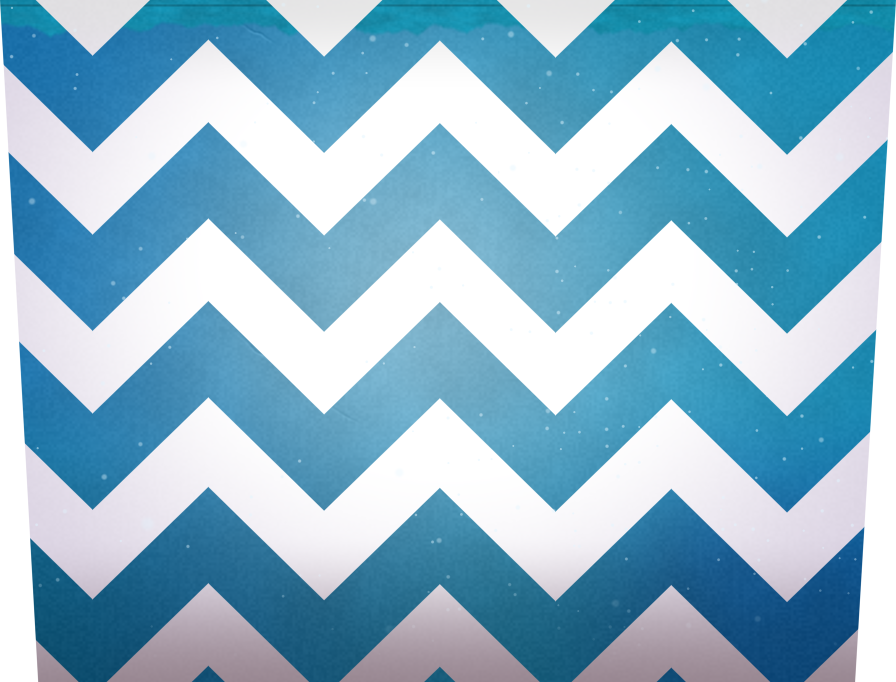
Give the GLSL for this pattern, as a Shadertoy shader.

```glsl
// Worn paper sheet printed with blue and white chevrons, tapering downwards.

float hash(vec2 p) {
    return fract(sin(dot(p, vec2(127.1, 311.7))) * 43758.5453);
}

float noise(vec2 p) {
    vec2 i = floor(p), f = fract(p);
    f = f * f * (3.0 - 2.0 * f);
    return mix(mix(hash(i), hash(i + vec2(1, 0)), f.x),
               mix(hash(i + vec2(0, 1)), hash(i + vec2(1, 1)), f.x), f.y);
}

float fbm(vec2 p) {
    float sum = 0.0, amp = 0.5;
    for (int i = 0; i < 4; i++) {
        sum += amp * noise(p);
        p = p * 2.03 + 17.0;
        amp *= 0.5;
    }
    return sum;
}

// 1 inside the white zigzag bands, 0 inside the blue ones
float chevronMask(vec2 p, float aa) {
    float zigzag = 2.0 * abs(fract((p.x - 0.3055) / 0.3394 + 0.5) - 0.5);
    zigzag = 1.0 - abs(1.0 - zigzag);
    float v = p.y - 0.058 - 0.1655 * zigzag - 0.004 * (p.x - 0.3);
    v -= clamp(v - 0.575, 0.0, 0.0102);     // third white band is a little wider
    float offset = (fract(v / 0.2623 - 0.231 + 0.5) - 0.5) * 0.2623;
    return smoothstep(-aa, aa, (0.0606 - abs(offset)) * 0.716);
}

// Soft dust dots, one per occupied grid cell
float specks(vec2 p, float cells, float density, float radius) {
    vec2 id = floor(p * cells);
    vec2 center = 0.25 + 0.5 * vec2(hash(id + 3.1), hash(id + 7.7));
    float d = length(fract(p * cells) - center) / cells;
    float size = radius * (0.5 + 0.5 * hash(id + 11.3));
    return step(hash(id), density) * smoothstep(size, size * 0.3, d);
}

// Embossed fold along a wobbling line from a to b: dark one side, light the other
float crease(vec2 p, vec2 a, vec2 b) {
    vec2 dir = normalize(b - a);
    float along = dot(p - a, dir);
    float across = dot(p - a, vec2(-dir.y, dir.x)) + 0.016 * (fbm(vec2(along * 22.0, 4.0)) - 0.47);
    float span = smoothstep(0.0, 0.03, along) * smoothstep(0.0, 0.03, length(b - a) - along);
    float strength = span * smoothstep(0.3, 0.7, noise(vec2(along * 13.0, 9.0)));
    float lit = exp(-pow((across - 0.003) / 0.0018, 2.0));
    float dark = exp(-pow(across / 0.0018, 2.0));
    return strength * (lit - dark);
}

void mainImage(out vec4 fragColor, in vec2 fragCoord) {
    // Height is one unit, y runs down from the top edge
    vec2 p = vec2(fragCoord.x, iResolution.y - fragCoord.y) / iResolution.y;
    float width = iResolution.x / iResolution.y;
    float aa = 0.7 / iResolution.y;

    // Blue ink: bluer at the left, greener at the right, faded in the middle
    vec2 fromGlow = (p - vec2(0.61, 0.43)) * vec2(0.95, 1.0);
    float glow = exp(-6.0 * dot(fromGlow, fromGlow));
    vec3 ink = mix(vec3(0.07, 0.42, 0.66), vec3(0.07, 0.52, 0.68), smoothstep(0.05, 1.0, p.x));
    ink = mix(ink, vec3(0.05, 0.43, 0.61), smoothstep(0.5, 0.75, p.y) * smoothstep(0.4, 0.0, p.x));
    ink = mix(ink, vec3(0.06, 0.38, 0.65), smoothstep(0.55, 0.85, p.y) * smoothstep(0.7, 1.1, p.x));
    ink = mix(ink, vec3(0.53, 0.73, 0.82), glow * 0.95);
    ink *= 1.0 - 0.3 * smoothstep(0.62, 1.0, p.y);
    ink *= 0.92 + 0.16 * fbm(p * 9.0);

    // Ragged teal strip along the top
    float ragged = 0.038 + 0.035 * (fbm(vec2(p.x * 28.0, 2.0)) - 0.4);
    float strip = smoothstep(ragged + 0.004, ragged - 0.004, p.y);
    ink = mix(ink, vec3(0.07, 0.56, 0.67) * (0.85 + 0.3 * fbm(p * vec2(25.0, 70.0))), strip * 0.85);
    ink *= 1.0 - 0.2 * smoothstep(0.003, 0.0, abs(p.y - 0.008));

    // Folds and paper grain show mostly in the ink
    float fold = crease(p, vec2(0.017, 0.235), vec2(0.59, 0.672))
               + crease(p, vec2(0.31, 0.01), vec2(0.43, 0.08))
               + 0.6 * crease(p, vec2(0.63, 0.71), vec2(0.95, 0.97));
    float grain = noise(p * 260.0) - 0.5;
    ink += 0.1 * fold + 0.035 * grain;

    // White paper, lilac towards the lower corners and dusky at the foot
    vec2 fromCenter = (p - vec2(0.655, 0.38)) * vec2(0.9, 1.0);
    vec3 paper = mix(vec3(1.0), vec3(0.86, 0.83, 0.89), smoothstep(0.3, 0.72, length(fromCenter)));
    paper = mix(paper, vec3(0.59, 0.52, 0.56), smoothstep(0.78, 1.03, p.y));
    paper = mix(paper, vec3(0.88), 0.8 * smoothstep(0.14, 0.0, p.y));
    paper += 0.012 * grain * smoothstep(0.3, 0.6, length(fromCenter));

    vec3 color = mix(ink, paper, chevronMask(p, aa));

    // Dust, thicker at the right
    float dust = 0.5 * specks(p, 42.0, 0.05 + 0.13 * smoothstep(0.4, 1.1, p.x), 0.004)
               + 0.4 * specks(p + 0.37, 20.0, 0.09, 0.007)
               + 0.3 * specks(p + 0.71, 9.0, 0.1, 0.014);
    color = mix(color, vec3(0.88, 0.96, 1.0), dust * smoothstep(1.0, 0.75, p.y));

    // Tapered sides on a white ground
    float inside = min(p.x - 0.056 * p.y, width - 0.06 * p.y - p.x);
    color = mix(vec3(1.0), color, smoothstep(-aa, aa, inside));

    fragColor = vec4(clamp(color, 0.0, 1.0), 1.0);
}
```
